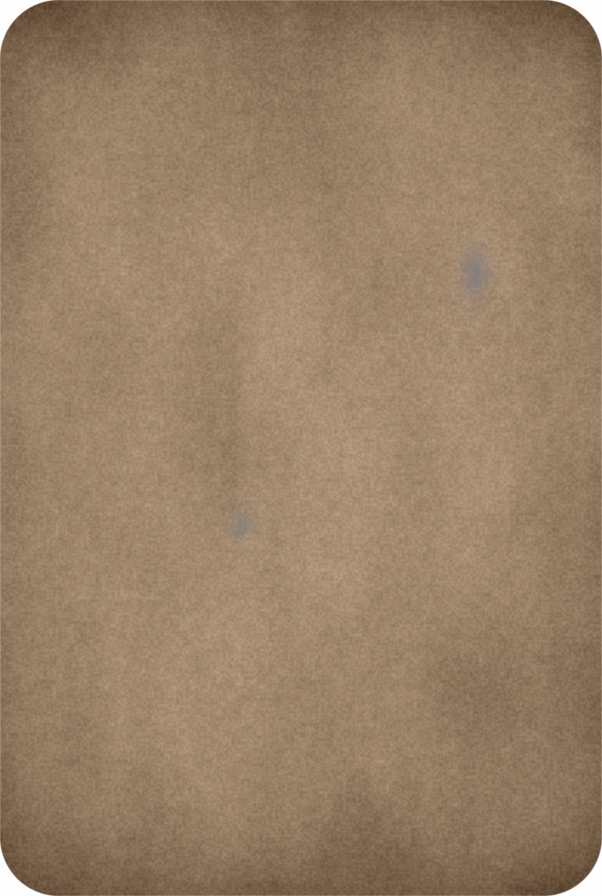
Write a Shadertoy shader that draws this texture.

```glsl
const vec3 UMBER = vec3(0.33, 0.24, 0.16);
const vec3 SAND = vec3(0.69, 0.59, 0.48);
const vec3 BLUE_GREY = vec3(0.49, 0.48, 0.51);
const vec3 MARGIN = vec3(0.995);

float hash(vec2 cell) {
    vec3 q = fract(vec3(cell.xyx) * 0.1031);
    q += dot(q, q.yzx + 33.33);
    return fract((q.x + q.y) * q.z);
}

float cornerSlope(vec2 cell, vec2 offset) {
    float angle = 6.2832 * hash(cell);
    return dot(vec2(cos(angle), sin(angle)), offset);
}

float gradientNoise(vec2 p) {
    vec2 i = floor(p), f = p - i;
    vec2 u = f * f * f * (f * (f * 6.0 - 15.0) + 10.0);
    vec2 e = vec2(1.0, 0.0);
    float low = mix(cornerSlope(i, f), cornerSlope(i + e, f - e), u.x);
    float high = mix(cornerSlope(i + e.yx, f - e.yx), cornerSlope(i + 1.0, f - 1.0), u.x);
    return mix(low, high, u.y);
}

float fbm(vec2 p, int octaves, float gain) {
    float sum = 0.0, amplitude = 1.0;
    for (int i = 0; i < octaves; i++) {
        sum += amplitude * gradientNoise(p);
        p = mat2(0.8, 0.6, -0.6, 0.8) * p * 2.03 + 17.0;
        amplitude *= gain;
    }
    return sum;
}

// Soft elliptical spot, 1 at its centre
float spot(vec2 p, vec2 center, vec2 radius) {
    vec2 q = (p - center) / radius;
    return exp(-dot(q, q));
}

float roundedBox(vec2 p, vec2 halfSize, float radius) {
    vec2 q = abs(p) - halfSize + radius;
    return length(max(q, 0.0)) + min(max(q.x, q.y), 0.0) - radius;
}

// Darkening along the borders, strongest at top, bottom and corners
float edgeShade(vec2 p, vec2 size) {
    vec2 inset = max(min(p, size - p), 0.0);
    float ends = 0.42 * exp(-inset.y / 0.065);
    float sides = 0.18 * exp(-inset.x / 0.045);
    float corners = 0.36 * exp(-(inset.x + inset.y) / 0.14);
    return ends + sides + corners;
}

// Shadow that ends sharply on its right side and fades to the left
float foldShadow(vec2 p, float foldX) {
    float x = foldX - p.x + 0.004 * gradientNoise(vec2(p.y * 14.0, 3.0));
    float fade = smoothstep(-0.006, 0.012, x) * exp(-max(x, 0.0) / 0.055);
    return fade * smoothstep(0.34, 0.5, p.y) * smoothstep(0.74, 0.58, p.y);
}

// Broad worn and darkened areas
float patches(vec2 p) {
    float worn = 0.08 * spot(p, vec2(0.04, 0.58), vec2(0.06, 0.08))
               + 0.07 * spot(p, vec2(0.54, 0.45), vec2(0.05, 0.04))
               + 0.10 * spot(p, vec2(0.65, 0.79), vec2(0.05, 0.04))
               + 0.06 * spot(p, vec2(0.33, 0.56), vec2(0.07, 0.25))
               + 0.15 * spot(p, vec2(0.555, 0.705), vec2(0.035, 0.04));
    float dark = 0.17 * spot(p, vec2(0.57, 0.21), vec2(0.13, 0.08))
               + 0.17 * spot(p, vec2(0.44, 0.06), vec2(0.07, 0.06))
               + 0.10 * spot(p, vec2(0.30, 0.83), vec2(0.08, 0.08))
               + 0.10 * spot(p, vec2(0.66, 0.40), vec2(0.08, 0.10));
    return worn - dark;
}

float paperTone(vec2 p, vec2 size) {
    vec2 warp = 0.03 * vec2(fbm(p * 9.0, 3, 0.5), fbm(p * 9.0 + 40.0, 3, 0.5));
    float clouds = 0.13 * fbm((p + warp) * vec2(7.0, 5.0) + 5.0, 5, 0.55);
    float streaks = 0.06 * gradientNoise(p * vec2(24.0, 3.0) + 60.0);
    float mottle = 0.10 * fbm(p * 70.0, 2, 0.7);
    float grain = 0.19 * gradientNoise(p * 290.0) + 0.09 * gradientNoise(p * 170.0 + 90.0);
    return 0.86 + patches(p + warp) + clouds + streaks + mottle + grain
         - edgeShade(p + 0.6 * warp, size) - 0.17 * foldShadow(p, 0.272);
}

void mainImage(out vec4 fragColor, in vec2 fragCoord) {
    vec2 p = fragCoord / iResolution.y;
    vec2 size = vec2(iResolution.x / iResolution.y, 1.0);

    // Aged paper
    vec3 color = mix(UMBER, SAND, clamp(paperTone(p, size), 0.0, 1.12));

    // Faint bluish stains
    vec2 blot = p + 0.008 * vec2(gradientNoise(p * 60.0), gradientNoise(p * 60.0 + 30.0));
    float stain = 0.75 * spot(blot, vec2(0.531, 0.694), vec2(0.014, 0.025))
                + 0.60 * spot(blot, vec2(0.271, 0.414), vec2(0.012, 0.015));
    color = mix(color, BLUE_GREY, stain);

    // Rounded sheet on a white margin
    float edge = roundedBox(p - 0.5 * size, 0.5 * size, 0.066);
    float pixel = 1.0 / iResolution.y;
    color = mix(color, MARGIN, smoothstep(-pixel, pixel, edge));
    fragColor = vec4(color, 1.0);
}
```
